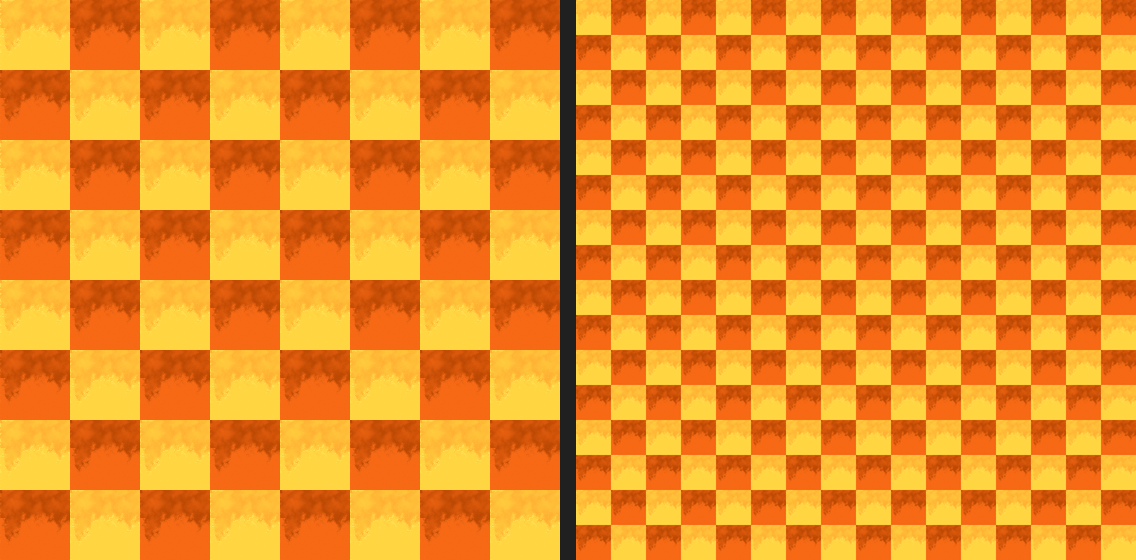
Left, the tile; right, the same tile 2 across and 2 down.
Reproduce this pattern procedurally as a Shadertoy shader.

```glsl
const float CELLS = 8.0;
const float PI = 3.14159265;
const vec3 ORANGE_LIGHT = vec3(0.97, 0.41, 0.08);
const vec3 ORANGE_DARK = vec3(0.73, 0.28, 0.01);
const vec3 ORANGE_GLINT = vec3(0.98, 0.48, 0.13);
const vec3 YELLOW_LIGHT = vec3(1.00, 0.835, 0.255);
const vec3 YELLOW_DARK = vec3(1.00, 0.69, 0.20);
const vec3 YELLOW_GLINT = vec3(1.00, 0.91, 0.36);
const float STAIN_HEIGHT = 0.57;   // lower limit of the stain within a cell
const float STAIN_SOFTNESS = 0.09;
const float RAGGEDNESS = 0.30;
const float GRAIN = 0.10;

vec2 hash2(vec2 p) {
    return fract(sin(vec2(dot(p, vec2(127.1, 311.7)), dot(p, vec2(269.5, 183.3)))) * 43758.5);
}

// Distance to the nearest scattered point
float cellular(vec2 p) {
    vec2 id = floor(p), f = p - id;
    float nearest = 2.0;
    for (int y = -1; y <= 1; y++) {
        for (int x = -1; x <= 1; x++) {
            vec2 o = vec2(x, y);
            vec2 d = o + hash2(id + o) - f;
            nearest = min(nearest, dot(d, d));
        }
    }
    return sqrt(nearest);
}

float bump(float x, float center, float width) {
    float d = (x - center) / width;
    return exp(-d * d);
}

// Stain hanging from the top, with drips near the left and right sides
float stain(vec2 p, float coarse, float fine) {
    float limit = STAIN_HEIGHT - 0.29 * bump(p.x, 0.15, 0.11)
                - 0.10 * bump(p.x, 0.86, 0.10) + 0.025 * sin(p.x * 43.0);
    float ragged = (0.6 * coarse + 0.4 * fine - 0.47) * RAGGEDNESS;
    float body = smoothstep(-STAIN_SOFTNESS, STAIN_SOFTNESS, p.y - limit + ragged);
    return body * smoothstep(0.0, 0.09, p.x + 0.12 * (fine - 0.5) + 0.15 * step(0.6, p.y));
}

// Sign of the checker along one axis, smoothed over one pixel
float stripe(float x, float pixel) {
    return clamp(sin(PI * x) / (PI * pixel * 0.5), -1.0, 1.0);
}

void mainImage(out vec4 fragColor, in vec2 fragCoord) {
    vec2 grid = fragCoord / iResolution.xy * CELLS;
    vec2 pixel = CELLS / iResolution.xy;
    vec2 p = fract(grid);

    // Wear shared by every cell
    vec2 warped = p + 0.018 * sin(p.yx * vec2(37.0, 31.0)) + 0.008 * sin(p.yx * vec2(83.0, 97.0));
    float blotch = cellular(warped * 5.0 + 3.0);
    float coarse = cellular(warped * vec2(11.0, 7.0) + 17.0);
    float fine = cellular(p * 23.0 + 41.0);
    float grain = cellular(p * 36.0 + 71.0) - 0.5;

    // Cloudy tone inside the stain, with a pale patch at upper left
    float wear = stain(p, coarse, fine);
    float cloud = 0.6 * smoothstep(0.25, 0.65, blotch) + 0.4 * smoothstep(0.2, 0.8, coarse);
    float pale = bump(p.x, 0.18, 0.13) * bump(p.y, 0.84, 0.10);
    float tone = wear * (0.5 + 0.5 * cloud) * (1.0 - 0.45 * pale) + GRAIN * grain;
    tone += 0.7 * (1.0 - smoothstep(0.02, 0.05, length(p - vec2(0.0, 0.98))));

    // Pale specks along the stain limit and the worn rim
    float border = 4.0 * wear * (1.0 - wear);
    float rim = max(1.0 - smoothstep(0.01, 0.03, p.x),
                    (1.0 - smoothstep(0.01, 0.04, 1.0 - p.y)) * (1.0 - smoothstep(0.15, 0.25, p.x)));
    float specks = smoothstep(0.42, 0.62, fine);
    float glint = specks * max(0.7 * border, 0.6 * rim) + 0.12 * smoothstep(0.1, 0.3, grain);

    // Checker of the two dyes
    tone = clamp(tone, 0.0, 1.0);
    vec3 orange = mix(mix(ORANGE_LIGHT, ORANGE_DARK, tone), ORANGE_GLINT, 0.6 * glint);
    vec3 yellow = mix(mix(YELLOW_LIGHT, YELLOW_DARK, tone), YELLOW_GLINT, glint);
    float checker = 0.5 + 0.5 * stripe(grid.x, pixel.x) * stripe(grid.y, pixel.y);
    fragColor = vec4(mix(yellow, orange, checker), 1.0);
}
```
